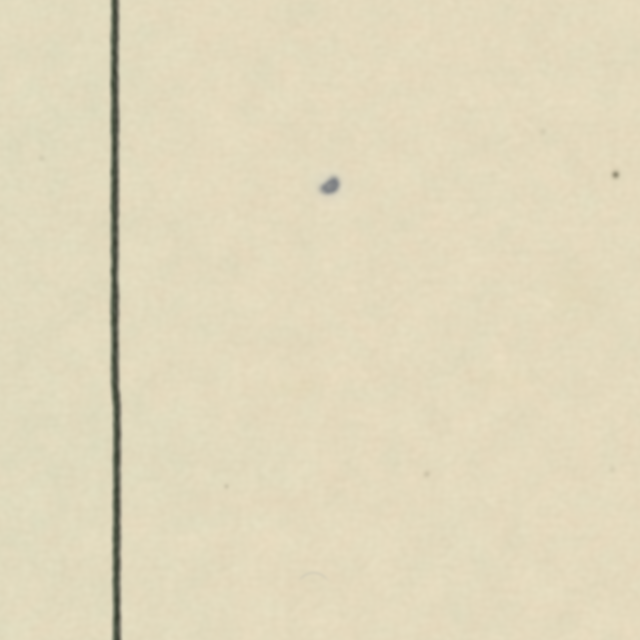
A WebGL 2 fragment shader for this texture:

```glsl
#version 300 es
precision highp float;

uniform vec2 u_resolution;
out vec4 fragColor;

const vec3 PAPER = vec3(0.893, 0.854, 0.743);
const vec3 PAPER_GREEN = vec3(0.868, 0.856, 0.745);
const vec3 STAIN = vec3(0.865, 0.800, 0.650);
const vec3 RULE_INK = vec3(0.275, 0.295, 0.240);
const vec3 RULE_FRINGE = vec3(0.80, 0.78, 0.70);
const vec3 BLOT_INK = vec3(0.50, 0.51, 0.52);
const vec3 BLOT_HALO = vec3(0.835, 0.835, 0.785);
const vec3 SPECK_INK = vec3(0.42, 0.40, 0.31);

const float RULE_UPPER_X = 0.1795;
const float RULE_LOWER_X = 0.1826;
const float RULE_STEP_Y = 0.385;
const float RULE_HALF_WIDTH = 0.0053;
const float RULE_SOFTNESS = 0.0048;
const float FRINGE_WIDTH = 0.0075;
const vec2 BLOT_CENTER = vec2(0.516, 0.709);
const float GRAIN_STRENGTH = 0.019;
const float FIBER_STRENGTH = 0.010;
const float MOTTLE_STRENGTH = 0.034;
const float TINT_STRENGTH = 0.016;

// Specks: center, radius, opacity
const int SPECK_COUNT = 6;
const vec4 SPECKS[SPECK_COUNT] = vec4[](
  vec4(0.962, 0.727, 0.0058, 0.65), vec4(0.667, 0.259, 0.0055, 0.16),
  vec4(0.354, 0.240, 0.0045, 0.16), vec4(0.849, 0.794, 0.0060, 0.09),
  vec4(0.065, 0.753, 0.0055, 0.11), vec4(0.957, 0.267, 0.0060, 0.09));

// Stains: center, radii
const int STAIN_COUNT = 3;
const vec4 STAINS[STAIN_COUNT] = vec4[](
  vec4(0.460, 0.396, 0.045, 0.014), vec4(0.785, 0.408, 0.045, 0.018),
  vec4(0.900, 0.540, 0.045, 0.045));

vec2 hashGradient(vec2 cell) {
  vec3 p = fract(cell.xyx * vec3(0.1031, 0.1030, 0.0973));
  p += dot(p, p.yzx + 33.33);
  return 2.0 * fract((p.xx + p.yz) * p.zy) - 1.0;
}

float gradientNoise(vec2 p) {
  vec2 i = floor(p), f = fract(p);
  vec2 w = f * f * f * (f * (f * 6.0 - 15.0) + 10.0);
  float a = dot(hashGradient(i), f);
  float b = dot(hashGradient(i + vec2(1, 0)), f - vec2(1, 0));
  float c = dot(hashGradient(i + vec2(0, 1)), f - vec2(0, 1));
  float d = dot(hashGradient(i + vec2(1, 1)), f - vec2(1, 1));
  return mix(mix(a, b, w.x), mix(c, d, w.x), w.y);
}

float fbm(vec2 p) {
  float sum = 0.0, gain = 0.5;
  for (int i = 0; i < 4; i++) {
    sum += gain * gradientNoise(p);
    p = p * 2.03 + 17.3;
    gain *= 0.5;
  }
  return sum;
}

float softSpot(vec2 offset, vec2 radii) {
  vec2 q = offset / radii;
  return exp(-dot(q, q));
}

vec3 paperColor(vec2 uv) {
  float greenness = 0.5 * (1.0 - smoothstep(0.0, 0.5, uv.x)) + 0.9 * fbm(uv * 5.0);
  greenness += 0.5 * softSpot(uv - vec2(0.425, 0.285), vec2(0.05, 0.035));
  vec3 color = mix(PAPER, PAPER_GREEN, clamp(greenness, 0.0, 1.0));
  // Soft mottling in brightness and in pink to green tint
  color += MOTTLE_STRENGTH * fbm(uv * 16.0 + 40.0);
  color += TINT_STRENGTH * gradientNoise(uv * 30.0 + 71.0) * vec3(1.0, -0.4, -0.3);
  // Fine grain and horizontal fibers
  color += GRAIN_STRENGTH * gradientNoise(uv * 85.0) * vec3(0.9, 1.0, 1.1);
  color += FIBER_STRENGTH * gradientNoise(uv * vec2(45.0, 110.0) + 9.0);
  return color;
}

float ruleCenter(float y) {
  float center = mix(RULE_LOWER_X, RULE_UPPER_X, smoothstep(-0.02, 0.02, y - RULE_STEP_Y));
  return center + 0.0006 * gradientNoise(vec2(y * 9.0, 3.5));
}

void main() {
  vec2 uv = gl_FragCoord.xy / u_resolution;
  vec3 color = paperColor(uv);

  // Faint stains
  for (int i = 0; i < STAIN_COUNT; i++) {
    float breakup = clamp(0.7 + 1.6 * fbm(uv * 30.0), 0.0, 1.0);
    color = mix(color, STAIN, 0.3 * breakup * softSpot(uv - STAINS[i].xy, STAINS[i].zw));
  }

  // Pale curved scratch
  vec2 arc = uv - vec2(0.490, 0.080);
  float arcBand = exp(-pow((length(arc) - 0.025) / 0.0032, 2.0));
  color = mix(color, vec3(0.76, 0.75, 0.70), 0.27 * arcBand * smoothstep(0.008, 0.022, arc.y));

  // Specks
  for (int i = 0; i < SPECK_COUNT; i++) {
    vec4 speck = SPECKS[i];
    color = mix(color, SPECK_INK, speck.w * softSpot(uv - speck.xy, vec2(speck.z)));
  }

  // Tilted blot with a pale halo
  vec2 offset = uv - BLOT_CENTER;
  color = mix(color, BLOT_HALO, 0.6 * softSpot(offset, vec2(0.023)));
  float lowerLobe = softSpot(offset - vec2(-0.005, -0.004), vec2(0.0135, 0.0105));
  float upperLobe = softSpot(offset - vec2(0.006, 0.005), vec2(0.0105, 0.0125));
  float blot = smoothstep(0.05, 1.15, lowerLobe + upperLobe);
  color = mix(color, BLOT_INK, blot * (0.95 + 0.15 * gradientNoise(uv * 110.0)));

  // Rough vertical rule with soft, beaded edges
  float side = uv.x - ruleCenter(uv.y);
  float roughness = 0.0013 * gradientNoise(vec2(uv.y * 70.0, sign(side) * 5.3))
                  + 0.0010 * gradientNoise(vec2(uv.y * 28.0, 8.4));
  float edge = abs(side) - RULE_HALF_WIDTH - roughness;
  color = mix(color, RULE_FRINGE, 0.6 * (1.0 - smoothstep(0.0, FRINGE_WIDTH, edge)));
  vec3 ink = RULE_INK + 0.09 * gradientNoise(uv * vec2(100.0, 75.0));
  ink += vec3(0.02, -0.012, 0.012) * clamp(side / RULE_HALF_WIDTH, -1.0, 1.0);
  color = mix(color, ink, 1.0 - smoothstep(-RULE_SOFTNESS, RULE_SOFTNESS, edge));

  fragColor = vec4(clamp(color, 0.0, 1.0), 1.0);
}
```
